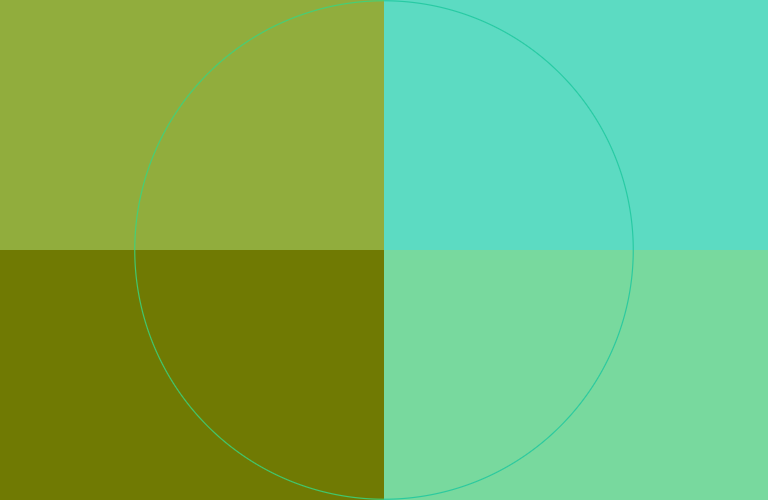
Reproduce this background procedurally as a WebGL 2 fragment shader.

```glsl
#version 300 es
precision highp float;
// Four flat colour quadrants meeting at the centre, with a hairline ring
// that nearly touches the top and bottom edges. The quadrants are blended by
// antialiased half-planes; the ring is a distance function to a circle.

uniform vec2 u_resolution;
out vec4 outColor;

const vec3 OLIVE_LIGHT = vec3(0.57, 0.68, 0.24);
const vec3 OLIVE_DARK  = vec3(0.44, 0.48, 0.01);
const vec3 TURQUOISE   = vec3(0.36, 0.86, 0.76);
const vec3 MINT        = vec3(0.47, 0.85, 0.62);
const vec3 RING_LEFT   = vec3(0.22, 0.83, 0.50);
const vec3 RING_RIGHT  = vec3(0.12, 0.78, 0.62);

// Lengths are fractions of the canvas height
const float RING_RADIUS  = 0.4985;
const float RING_WIDTH   = 0.0024;
const float RING_OPACITY = 0.85;

// Coverage of the positive side of an edge, one pixel soft
float edgeCoverage(float signedDistance, float pixel) {
    return clamp(signedDistance / pixel + 0.5, 0.0, 1.0);
}

// Coverage of a circular stroke centred on the origin
float ringCoverage(vec2 p, float pixel) {
    float d = abs(length(p) - RING_RADIUS);
    float halfWidth = 0.5 * RING_WIDTH;
    return edgeCoverage(halfWidth - d, pixel) * min(1.0, RING_WIDTH / pixel + 0.2);
}

void main() {
    float pixel = 1.0 / u_resolution.y;
    vec2 p = (gl_FragCoord.xy - 0.5 * u_resolution) * pixel;

    // Quadrants
    float right = edgeCoverage(p.x, pixel);
    float upper = edgeCoverage(p.y, pixel);
    vec3 leftHalf = mix(OLIVE_DARK, OLIVE_LIGHT, upper);
    vec3 rightHalf = mix(MINT, TURQUOISE, upper);
    vec3 color = mix(leftHalf, rightHalf, right);

    // Ring, slightly bluer on the right
    vec3 ringColor = mix(RING_LEFT, RING_RIGHT, right);
    color = mix(color, ringColor, RING_OPACITY * ringCoverage(p, pixel));

    outColor = vec4(color, 1.0);
}
```
